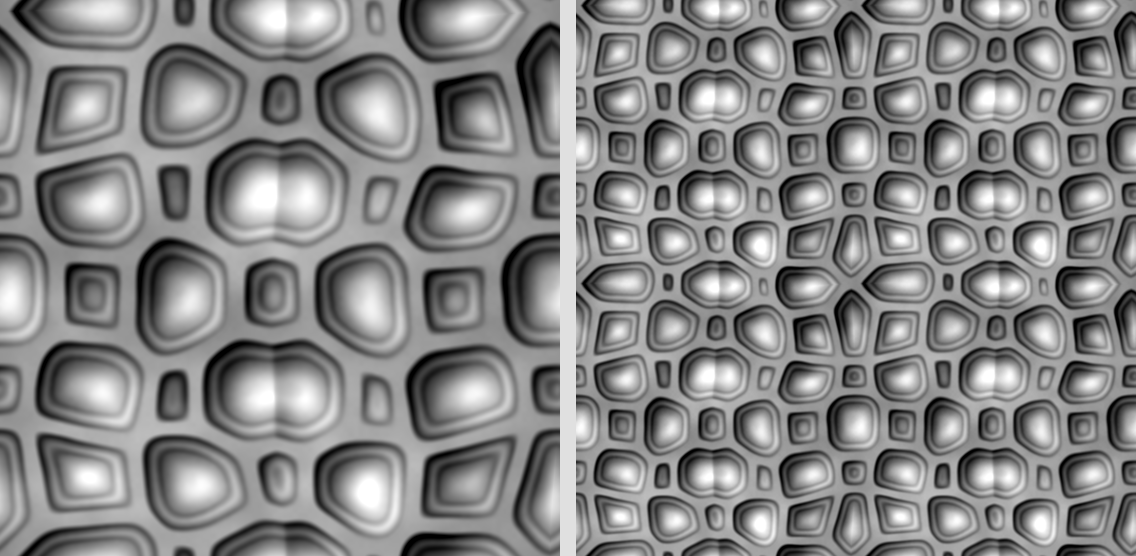
Left: one tile. Right: repeated 2 by 2.
Reproduce this texture map procedurally as a WebGL 1 fragment shader.

```glsl
precision highp float;
uniform vec2 u_resolution;

float hash(vec2 p) {
  return fract(sin(dot(p, vec2(127.1, 311.7))) * 43758.5453);
}

// Value noise that wraps after a whole number of periods
float noise(vec2 uv, float period, float seed) {
  vec2 p = uv * period;
  vec2 i = floor(p);
  vec2 f = p - i;
  f = f * f * (3.0 - 2.0 * f);
  vec2 a = mod(i, period);
  vec2 b = mod(i + 1.0, period);
  return mix(mix(hash(a + seed), hash(vec2(b.x, a.y) + seed), f.x),
             mix(hash(vec2(a.x, b.y) + seed), hash(b + seed), f.x), f.y);
}

float bell(float x, float center, float width) {
  float t = (x - center) / width;
  return exp(-t * t);
}

// Cell seed (xy) and weight (z): large and small cells alternate on a checkerboard
vec3 cellSeed(vec2 g) {
  float odd = mod(g.x + g.y, 2.0);
  float large = max(odd, step(1.5, min(g.x, g.y)) * step(max(g.x, g.y), 2.5));
  vec2 inner = step(0.5, g) * step(g, vec2(2.5));
  vec2 jitter = (vec2(hash(g + 3.0), hash(g + 17.0)) - 0.5) * 0.045 * inner;
  vec2 pos = g / 6.0 + jitter;
  pos.x += 0.045 * odd * (1.0 - step(0.5, g.x));
  float weight = mix(-0.005 - 0.0016 * g.x * g.y, 0.002 * hash(g + 31.0), large);
  return vec3(pos, weight);
}

void main() {
  vec2 uv = gl_FragCoord.xy / u_resolution;

  // Warp, then fold softly about both axes
  vec2 warp = vec2(noise(uv, 4.0, 5.0), noise(uv, 4.0, 23.0)) - 0.5;
  vec2 q = fract(uv + vec2(0.0, 0.032) + 0.045 * warp) - 0.5;
  vec2 p = sqrt(q * q + 0.00006);
  vec2 side = q / p;

  // Nearest weighted seed
  vec3 home = vec3(0.0);
  float nearest = 9.0;
  for (int j = 0; j < 4; j++) {
    for (int i = 0; i < 4; i++) {
      vec3 s = cellSeed(vec2(float(i), float(j)));
      vec2 r = p - s.xy;
      float f = dot(r, r) - s.z;
      if (f < nearest) {
        nearest = f;
        home = s;
      }
    }
  }

  // Smooth minimum of the distances to the cell borders
  float sum = 0.0;
  for (int j = 0; j < 4; j++) {
    for (int i = 0; i < 4; i++) {
      vec3 s = cellSeed(vec2(float(i), float(j)));
      vec2 r = p - s.xy;
      float gap = length(s.xy - home.xy);
      if (gap > 0.001) {
        sum += exp(-60.0 * (dot(r, r) - s.z - nearest) / gap);
      }
    }
  }
  float edge = max(-log(sum) / 120.0, 0.0);
  edge += 0.004 * (noise(uv, 20.0, 41.0) - 0.5);

  // Ridge, groove, inner step and dome
  vec2 d = (p - home.xy) * side;
  float inside = smoothstep(0.007, 0.02, edge);
  float tone = mix(0.64, 0.42, inside);
  tone -= 0.17 * bell(edge, 0.018, 0.006);
  tone += 0.12 * bell(edge, 0.032, 0.006);
  tone -= 0.07 * bell(edge, 0.043, 0.005);
  tone += 0.46 * smoothstep(0.035, 0.085, edge) * exp(-dot(d, d) / 0.014);

  // Side light from the lower right, uneven over the surface
  float contrast = mix(0.12, 0.5, noise(uv, 5.0, 61.0));
  tone += inside * contrast * dot(d, vec2(0.85, -0.53)) / (0.03 + length(d));

  // Soft blotches and faint grain
  tone += 0.18 * (noise(uv, 7.0, 83.0) - 0.5);
  tone += 0.07 * (noise(uv, 24.0, 97.0) - 0.5);
  tone += 0.015 * (noise(uv, 110.0, 13.0) - 0.5);
  gl_FragColor = vec4(vec3(clamp(tone, 0.0, 1.0)), 1.0);
}
```
